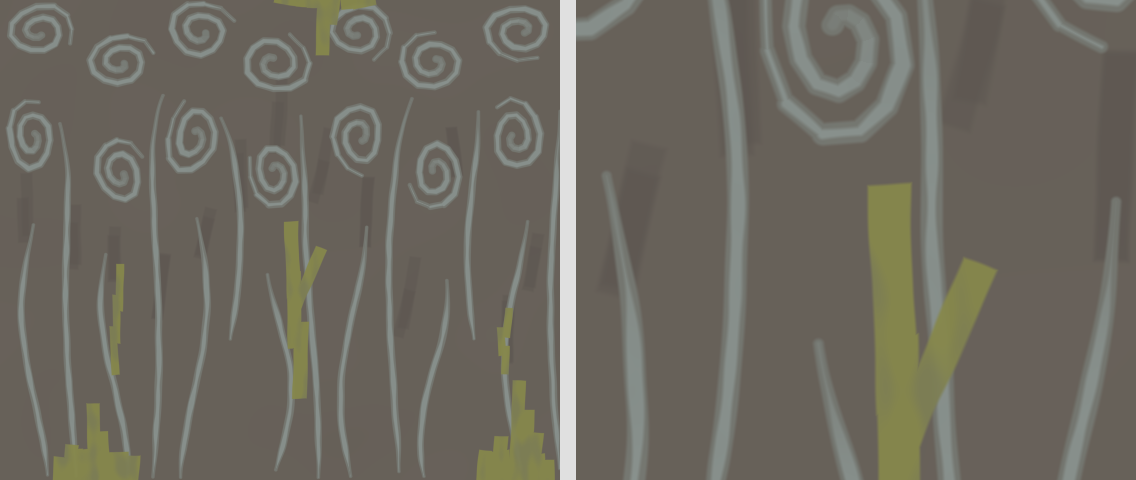
Left: the whole. Right: its middle third, enlarged.
Write a Shadertoy shader that draws this pattern.

```glsl
// Painted spiral blooms on long stems, with olive brush patches over a taupe ground.

const float TAU = 6.2832;
const float COLUMNS = 7.0;
const vec3 GROUND = vec3(0.405, 0.38, 0.35);
const vec3 SMUDGE = vec3(0.355, 0.33, 0.31);
const vec3 PALE   = vec3(0.535, 0.57, 0.555);
const vec3 RIM    = vec3(0.455, 0.465, 0.44);
const vec3 OLIVE  = vec3(0.525, 0.53, 0.295);
const vec3 MOSS   = vec3(0.49, 0.495, 0.33);

float hash(float n) { return fract(sin(n * 127.1 + 3.7) * 4375.85); }

vec2 gradient(vec2 cell) {
    float a = TAU * hash(dot(cell, vec2(1.0, 57.3)));
    return vec2(cos(a), sin(a));
}

float noise(vec2 p) {
    vec2 i = floor(p), f = fract(p), u = f * f * (3.0 - 2.0 * f), e = vec2(1, 0);
    float low  = mix(dot(gradient(i), f), dot(gradient(i + e), f - e), u.x);
    float high = mix(dot(gradient(i + e.yx), f - e.yx), dot(gradient(i + 1.0), f - 1.0), u.x);
    return mix(low, high, u.y);
}

float cover(float d, float soft) { return 1.0 - smoothstep(-soft, soft, d); }

vec2 rotate(vec2 p, float a) { return mat2(cos(a), sin(a), -sin(a), cos(a)) * p; }

float segment(vec2 p, vec2 a, vec2 b) {
    vec2 ab = b - a;
    return length(p - a - ab * clamp(dot(p - a, ab) / dot(ab, ab), 0.0, 1.0));
}

// Square-ended brush stroke from a to b
float flatStroke(vec2 p, vec2 a, vec2 b, float halfWidth) {
    float len = length(b - a);
    vec2 t = (b - a) / len, m = p - 0.5 * (a + b);
    vec2 q = abs(vec2(dot(m, t), dot(m, vec2(-t.y, t.x)))) - vec2(0.5 * len, halfWidth);
    return length(max(q, 0.0)) + min(max(q.x, q.y), 0.0);
}

vec2 nearer(vec2 a, vec2 b) { return a.x < b.x ? a : b; }

// Faceted coil: x = distance, y = brush pressure
vec2 spiral(vec2 p, vec2 radii, float start, float spin, float halfWidth) {
    vec2 best = vec2(1.0), previous = vec2(0.0);
    for (int k = 0; k <= 22; k++) {
        float s = float(k) / 22.0, angle = start + spin * s * TAU * 1.9;
        float r = mix(0.14, 1.0, pow(s, 0.8)) * (1.0 + 0.04 * sin(angle * 3.0 + start));
        vec2 point = radii * r * vec2(cos(angle), sin(angle));
        if (k > 0) {
            float w = halfWidth * (1.0 - 0.45 * smoothstep(0.85, 1.0, s));
            best = nearer(best, vec2(segment(p, previous, point) - w, 0.25 + 0.75 * smoothstep(0.0, 0.35, s)));
        }
        previous = point;
    }
    return best;
}

float stemX(float s, float sway, float phase, float hook) {
    return sway * sin(s * 4.2 + phase) + hook * pow(s, 9.0);
}

// Swaying stem with a pointed tip: x = distance, y = brush pressure
vec2 stem(vec2 p, float bottom, float top, float sway, float phase, float hook) {
    float span = top - bottom, y = clamp(p.y, bottom, top), s = (y - bottom) / span;
    float x = stemX(s, sway, phase, hook);
    float slope = (stemX(min(s + 0.01, 1.01), sway, phase, hook) - x) / (0.01 * span);
    float d = length(vec2((p.x - x) / sqrt(1.0 + slope * slope), p.y - y));
    float w = 0.0035 + 0.0042 * smoothstep(1.0, 0.75, s) * smoothstep(0.0, 0.12, s);
    return vec2(d - w, 1.0 - 0.6 * smoothstep(0.75, 1.0, s));
}

// Ragged heap of upright strokes with one tall spike
float heap(vec2 p, float base, float spike, float spread, float seed) {
    float d = 1.0;
    for (int k = 0; k < 9; k++) {
        float u = float(k) / 4.0 - 1.0, h = hash(seed + float(k));
        float height = base * (0.65 + 0.6 * h) * (1.0 - 0.45 * u * u) + (k == 4 ? spike : k == 5 ? 0.4 * spike : 0.0);
        d = min(d, flatStroke(p, vec2(u * spread, -0.03), vec2(u * spread + 0.02 * (h - 0.5), height), 0.014));
    }
    return d;
}

void mainImage(out vec4 fragColor, in vec2 fragCoord) {
    vec2 uv = fragCoord / iResolution.y;
    float aspect = iResolution.x / iResolution.y, soft = max(0.0016, 0.7 / iResolution.y);
    vec2 p = uv + 0.003 * vec2(noise(uv * 15.0), noise(uv * 15.0 + 40.0));
    vec3 color = GROUND + 0.006 * noise(uv * 5.0);

    // Faint dark smudges, two strokes each
    for (int i = 0; i < 26; i++) {
        float n = floor(float(i) / 2.0), h = hash(float(i) + 11.0);
        vec2 c = vec2(aspect * (n + 0.3 + 0.6 * hash(n)) / 13.0, 0.28 + 0.5 * hash(n + 70.0));
        c += vec2(0.016, 0.06) * (h - 0.5);
        vec2 reach = vec2(0.02 * (hash(n + 30.0) - 0.3), 0.04 + 0.035 * h);
        color = mix(color, SMUDGE, 0.42 * cover(flatStroke(p, c - reach, c + reach, 0.012), 0.003));
    }

    // Stems below and between two staggered rows of spirals
    vec2 line = vec2(1.0);
    for (int i = 0; i < 14; i++) {
        float id = float(i), column = floor(id / 2.0), second = mod(id, 2.0), odd = mod(column, 2.0);
        float a = hash(id + 5.0), b = hash(id + 25.0), c = hash(id + 45.0);
        float x = aspect * (column + 0.45 + 0.48 * second + 0.1 * (a - 0.5)) / COLUMNS;
        float top = mix(0.51 - 0.07 * odd, 0.77, second) + 0.07 * (b - 0.5);
        float bottom = 0.03 * a + second * step(0.5, c) * 0.28;
        line = nearer(line, stem(p - vec2(x, 0.0), bottom, top, mix(0.028, 0.014, second), TAU * c, second * 0.08 * (b - 0.5)));

        vec2 center = vec2(aspect * (column + 0.45 + 0.12 * (b - 0.5)) / COLUMNS, mix(0.935 - 0.065 * odd, 0.715 - 0.075 * odd, second));
        vec2 radii = mix(vec2(0.07, 0.056), vec2(0.051, 0.075), second) + 0.011 * vec2(a, c);
        if (length(p - center) < 0.13)
            line = nearer(line, spiral(rotate(p - center, 0.6 * (c - 0.5)), radii, TAU * b, a < 0.5 ? -1.0 : 1.0, 0.0078));
    }
    float grain = noise(p * 22.0);
    float core = cover(line.x + 0.0035 + 0.003 * grain, 0.0018) * line.y;
    color = mix(color, mix(RIM, PALE, core) + 0.012 * grain, 0.95 * cover(line.x, soft));

    // Olive heaps at the foot and one hanging from the top
    float olive = heap(p - vec2(0.17 * aspect, 0.0), 0.085, 0.09, 0.075, 3.0);
    olive = min(olive, heap(p - vec2(0.92 * aspect, 0.0), 0.09, 0.1, 0.07, 23.0));
    olive = min(olive, heap(vec2(p.x - 0.58 * aspect, 1.0 - p.y), 0.02, 0.1, 0.085, 43.0));

    // Olive streaks of overlapping strokes, the middle one forked
    for (int i = 0; i < 9; i++) {
        float group = floor(float(i) / 3.0), k = mod(float(i), 3.0), h = hash(float(i) + 61.0);
        float middle = 1.0 - abs(group - 1.0), len = mix(0.1 - 0.02 * group, 0.16, middle);
        vec2 a = vec2(aspect * (0.21 + 0.32 * group + 0.05 * max(group - 1.0, 0.0)) + 0.012 * (h - 0.5), mix(0.22, 0.17, middle) + 0.65 * len * k);
        vec2 b = a + vec2(0.012 * (h - 0.5), len);
        olive = min(olive, flatStroke(p, a, b, mix(0.008, 0.015, middle)));
        if (middle * k == 1.0) olive = min(olive, flatStroke(p, a + vec2(0.0, 0.08), a + vec2(0.055, 0.21), 0.012));
    }
    float bristle = noise(uv * vec2(48.0, 11.0)) + 0.6 * noise(uv * 24.0);
    vec3 paint = mix(OLIVE, MOSS, smoothstep(-0.1, 0.5, bristle));
    fragColor = vec4(mix(color, paint, 0.95 * cover(olive + 0.001 * bristle, soft)), 1.0);
}
```
